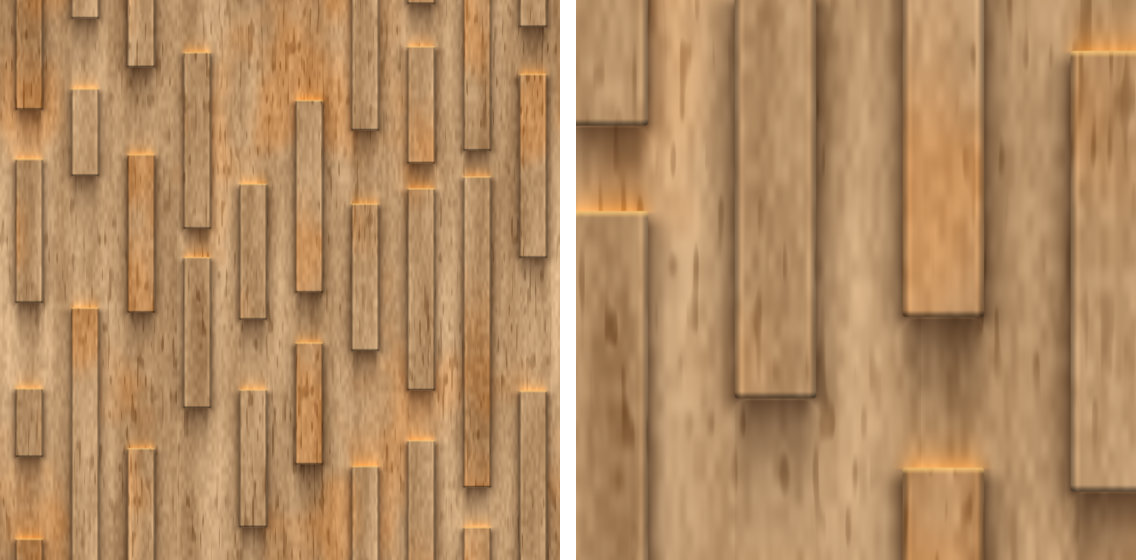
Left: the whole. Right: its middle third, enlarged.
A Shadertoy shader for this texture:

```glsl
// Wooden wall panel: ten columns of raised vertical bars over a grained board.
// Each column is cut into two or three slots with one bevelled bar in each;
// light from above gives a warm top rim, a dark foot and a soft drop shadow.

#define COLUMNS 10.0
#define COLUMN_SHIFT 0.002
#define BAR_HALF_WIDTH 0.0243
#define BEVEL 0.0045
#define SHADOW_LENGTH 0.034
#define GLOW_LENGTH 0.010
#define PORE_DEPTH 0.34
#define WOOD_DARK vec3(0.44, 0.29, 0.15)
#define WOOD_LIGHT vec3(0.84, 0.69, 0.52)
#define RIM_LIGHT vec3(1.0, 0.80, 0.47)
#define GLOW_COLOR vec3(0.26, 0.11, -0.04)

float hash(vec2 p) {
    vec3 q = fract(p.xyx * vec3(0.1031, 0.1030, 0.0973));
    q += dot(q, q.yzx + 33.33);
    return fract((q.x + q.y) * q.z);
}

// Value noise that repeats after freq cells, so the panel tiles
float noise(vec2 uv, vec2 freq) {
    vec2 p = uv * freq, i = floor(p), f = fract(p);
    f = f * f * (3.0 - 2.0 * f);
    vec2 a = mod(i, freq), b = mod(i + 1.0, freq);
    return mix(mix(hash(a), hash(vec2(b.x, a.y)), f.x),
               mix(hash(vec2(a.x, b.y)), hash(b), f.x), f.y);
}

float fbm(vec2 uv, vec2 freq) {
    float sum = 0.0, amp = 0.5;
    for (int i = 0; i < 4; i++) {
        sum += amp * noise(uv + 0.37 * float(i), freq);
        freq *= 2.0;
        amp *= 0.5;
    }
    return sum / 0.9375;
}

// Grain: broad tone, long streaks, fine fibres and short dark pores
vec3 wood(vec2 uv, float tone) {
    uv.x += 0.012 * (fbm(uv, vec2(5.0, 4.0)) - 0.5);
    float broad = fbm(uv, vec2(7.0, 3.0)) - 0.5;
    float streak = fbm(uv, vec2(36.0, 2.0)) - 0.5;
    float fibre = noise(uv, vec2(230.0, 75.0)) - 0.5;
    float pore = smoothstep(0.66, 0.95, noise(uv + 0.21, vec2(210.0, 32.0)));
    pore *= smoothstep(0.3, 0.6, fbm(uv + 0.63, vec2(12.0, 6.0)));
    float value = tone + 0.5 * broad + 0.6 * streak + 0.24 * fibre - PORE_DEPTH * pore;
    float warmth = smoothstep(0.5, 0.75, fbm(uv + 0.45, vec2(6.0, 4.0)));
    return mix(WOOD_DARK, WOOD_LIGHT, value) + warmth * vec3(0.05, -0.02, -0.07);
}

// Top of bar i in a column, measured downwards; odd columns start higher
float barTop(float column, float i, float count) {
    float start = 0.12 + 0.19 * mod(column + 1.0, 2.0) + 0.13 * (hash(vec2(column, 7.0)) - 0.5);
    float k = mod(i, count);
    float jitter = k > 0.5 ? 0.55 * (hash(vec2(column, k + 20.0)) - 0.5) : 0.0;
    return start + (i + jitter) / count;
}

void mainImage(out vec4 fragColor, in vec2 fragCoord) {
    vec2 uv = fragCoord / iResolution.xy;
    float aa = 1.0 / iResolution.y;
    float x = (uv.x - COLUMN_SHIFT) * COLUMNS;
    float column = mod(floor(x), COLUMNS);
    float dx = (fract(x) - 0.5) / COLUMNS;
    float count = mod(column, 7.0) < 0.5 ? 3.0 : 2.0;

    // Nearest bar, with shadow and glow gathered from all bars of the column
    float nearest = 1.0, shade = 0.0, glow = 0.0, seed = 0.0;
    vec2 local = vec2(0.0), size = vec2(1.0);
    float across = 1.0 - smoothstep(BAR_HALF_WIDTH - 0.010, BAR_HALF_WIDTH + 0.008, abs(dx));
    for (float i = 0.0; i < count; i++) {
        float top = barTop(column, i, count);
        float slot = barTop(column, i + 1.0, count) - top;
        float len = max(0.1, slot * mix(0.38, 0.9, hash(vec2(column, i + 40.0))));
        float dy = uv.y - 1.0 + top + 0.5 * len;
        dy -= floor(dy + 0.5);
        vec2 halfSize = vec2(BAR_HALF_WIDTH, 0.5 * len);
        vec2 q = abs(vec2(dx, dy)) - halfSize + 0.002;
        float d = length(max(q, 0.0)) + min(max(q.x, q.y), 0.0) - 0.002;
        float below = -dy - halfSize.y, above = dy - halfSize.y;
        float dropShade = across * smoothstep(-0.002, 0.002, below) * exp(-max(below, 0.0) / SHADOW_LENGTH);
        float contact = exp(-max(d, 0.0) / 0.007) * (1.0 - smoothstep(-0.012, 0.002, above));
        shade = max(shade, max(0.55 * dropShade, 0.48 * contact));
        glow = max(glow, across * smoothstep(-0.002, 0.0, above) * exp(-max(above, 0.0) / GLOW_LENGTH));
        if (d < nearest) {
            nearest = d;
            local = vec2(dx, dy);
            size = halfSize;
            seed = hash(vec2(column, i + 60.0));
        }
    }

    // Board: planks of slightly different tone, shaded by the bars
    float plank = hash(vec2(floor(uv.x * 9.0 + 0.15), 80.0)) - 0.5;
    vec3 color = wood(uv, 0.80 + 0.12 * plank);
    color *= 1.0 - shade * vec3(0.9, 1.0, 1.08);
    color += glow * GLOW_COLOR;

    // Bar face with bevelled sides, dark foot and bright top rim
    vec3 bar = wood(uv + vec2(seed, seed * 3.7), 0.71 + 0.08 * (seed - 0.5));
    vec2 inset = size - abs(local);
    float side = 1.0 - smoothstep(0.0, BEVEL, inset.x);
    float edge = 1.0 - smoothstep(0.0, BEVEL, inset.y);
    float ridge = smoothstep(0.5, 1.0, 1.0 - abs(inset.x - BEVEL) / BEVEL);
    bar *= 1.0 - 0.30 * side + 0.07 * ridge;
    bar = local.y > 0.0 ? mix(bar, RIM_LIGHT, 0.75 * edge) : bar * (1.0 - 0.5 * edge);

    color = mix(color, bar, 1.0 - smoothstep(-aa, aa, nearest));
    fragColor = vec4(clamp(color, 0.0, 1.0), 1.0);
}
```
